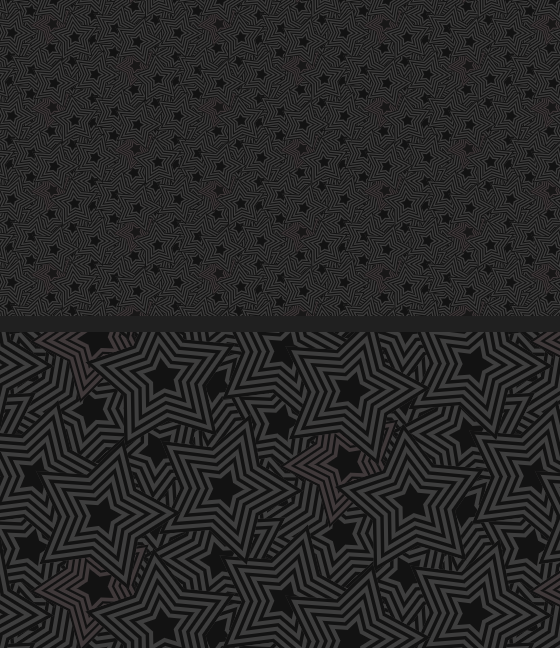
Top, the full canvas; bottom, a detail of the centre.
Write a Shadertoy shader that draws this pattern.

```glsl
float hash(float n) {
    n = fract(n * 0.1031 + 0.37);
    n *= n + 33.33;
    return fract(n * (n + n));
}

// Offset to the nearest copy on a half-drop lattice of unit spacing
vec2 halfDrop(vec2 p) {
    float column = round(p.x);
    p -= vec2(column, 0.5 * column);
    p.y -= round(p.y);
    return p;
}

// Height above the centre, measured square to the sides of a five-pointed star
float starLevel(vec2 p, float turn) {
    float sector = 6.28319 / 5.0;
    float angle = abs(mod(atan(p.x, p.y) + turn, sector) - 0.5 * sector);
    return length(p) * cos(angle - 1.044);
}

void mainImage(out vec4 fragColor, in vec2 fragCoord) {
    float repeatsDown = 3.8;
    vec2 p = fragCoord / iResolution.y * repeatsDown - vec2(0.633, 3.51);
    float pixel = repeatsDown / iResolution.y;
    vec3 ground = vec3(0.07, 0.069, 0.069);
    vec3 color = ground;

    // Paint from the large stars at the back to the small ones in front
    for (int i = 0; i < 13; i++) {
        float id = float(i);
        bool tinted = i == 8;
        vec2 q = halfDrop(p - (id - 8.0) * vec2(0.755, 0.947));
        float level = starLevel(q, 1.2566 * hash(id + 3.0));

        // Concentric outlines around a dark core
        float spacing = tinted ? 0.024 : 0.03;
        float rings = i < 5 ? 6.0 : 3.0 + step(0.5, hash(id + 41.0));
        float core = 0.04;
        float ring = max((level - core) / spacing, -0.2);
        float halfWidth = tinted ? 0.31 : 0.27;
        float fromLine = abs(fract(ring - halfWidth + 0.5) - 0.5);
        float line = clamp((halfWidth - fromLine) * spacing / pixel + 0.5, 0.0, 1.0);
        vec3 ink = tinted ? vec3(0.25, 0.222, 0.228) : vec3(0.245, 0.243, 0.242);

        float cover = clamp((core + rings * spacing - level) / pixel + 0.5, 0.0, 1.0);
        color = mix(color, mix(ground, ink, line), cover);
    }
    fragColor = vec4(color, 1.0);
}
```
